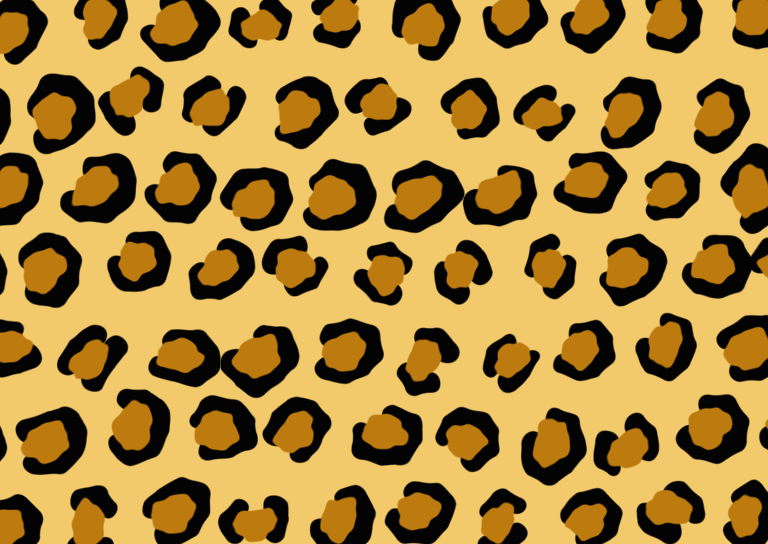
Write a Shadertoy shader that draws this pattern.

```glsl
// Leopard skin: broken black rosettes around ochre cores on a sand ground.

vec3 hash3(vec2 p) {
    vec3 q = vec3(dot(p, vec2(127.1, 311.7)),
                  dot(p, vec2(269.5, 183.3)),
                  dot(p, vec2(419.2, 371.9)));
    return fract(sin(q) * 43758.545);
}

mat2 rotation(float a) {
    return mat2(cos(a), -sin(a), sin(a), cos(a));
}

// Stroke from a to b whose radius changes from ra to rb
float taperedStroke(vec2 p, vec2 a, vec2 b, float ra, float rb) {
    vec2 ab = b - a;
    float h = clamp(dot(p - a, ab) / dot(ab, ab), 0.0, 1.0);
    return length(p - a - ab * h) - mix(ra, rb, h);
}

// Distances to the black ring (x) and the ochre core (y) of one rosette
vec2 rosette(vec2 p, vec2 id) {
    vec3 shape = hash3(id + 17.0);
    vec3 kind = hash3(id + 53.0);
    bool split = kind.x < 0.38;
    float size = split ? mix(0.84, 1.0, shape.x) : mix(0.9, 1.1, shape.x);
    float tilt = mix(-0.15, 1.5, shape.y);
    vec2 radii = mix(vec2(0.29, 0.265), vec2(0.345, 0.225), shape.z);

    // Openings face mostly left; split rosettes open anywhere
    float opening = 3.14 + (kind.y - 0.5) * (split ? 6.0 : 2.0) - tilt;
    vec2 q = rotation(tilt) * p / size;

    // Ring: a chain of uneven strokes along an ellipse
    float ring = 1e3;
    vec2 last = vec2(0.0);
    float lastRadius = 0.0;
    for (int i = 0; i < 7; i++) {
        vec3 h = hash3(id * 3.7 + float(i) * 5.3);
        float a = opening + 0.84 + float(i) * 0.767 + (h.x - 0.5) * 0.25;
        vec2 point = radii * vec2(cos(a), sin(a)) * mix(0.92, 1.1, h.y);
        float radius = mix(0.105, 0.168, h.z);
        bool gap = split && (i == 3 || i == 4);
        if (i > 0 && !gap)
            ring = min(ring, taperedStroke(q, last, point, lastRadius, radius));
        last = point;
        lastRadius = radius;
    }

    // Core: a wobbly ellipse pushed towards the opening
    vec2 coreRadii = radii * vec2(0.87, 0.88);
    vec2 c = q - 0.045 * vec2(cos(opening), sin(opening));
    c /= coreRadii;
    float a = atan(c.y, c.x);
    float wobble = 1.0 + 0.07 * sin(3.0 * a + kind.z * 6.3)
                       + 0.05 * sin(5.0 * a + shape.x * 6.3)
                       + 0.025 * sin(9.0 * a + shape.y * 6.3);
    float core = (length(c) - wobble) * min(coreRadii.x, coreRadii.y);
    return vec2(ring, core) * size;
}

void mainImage(out vec4 fragColor, in vec2 fragCoord) {
    const vec3 sand = vec3(0.95, 0.79, 0.42);
    const vec3 black = vec3(0.01);
    const vec3 ochre = vec3(0.74, 0.48, 0.06);

    float rows = 6.6;
    vec2 p = fragCoord / iResolution.y * rows + vec2(0.35, 0.2);
    float edge = rows / iResolution.y;

    // Slight waviness of a hand-drawn outline
    p += 0.008 * sin(p.yx * 17.0 + 1.5 * sin(p * 9.0));

    // Scatter rosettes on a jittered brick grid
    vec2 d = vec2(1e3);
    for (int y = -1; y <= 1; y++) {
        for (int x = -1; x <= 1; x++) {
            float row = floor(p.y) + float(y);
            float shift = 0.5 * mod(row, 2.0);
            vec2 id = vec2(floor(p.x - shift) + float(x), row);
            vec2 jitter = (hash3(id).xy - 0.5) * vec2(0.16, 0.24);
            vec2 center = id + vec2(0.5 + shift, 0.5) + jitter;
            d = min(d, rosette(p - center, id));
        }
    }

    vec2 cover = 1.0 - smoothstep(-edge, edge, d);
    vec3 color = mix(sand, black, cover.x);
    color = mix(color, ochre, cover.y);
    fragColor = vec4(color, 1.0);
}
```
